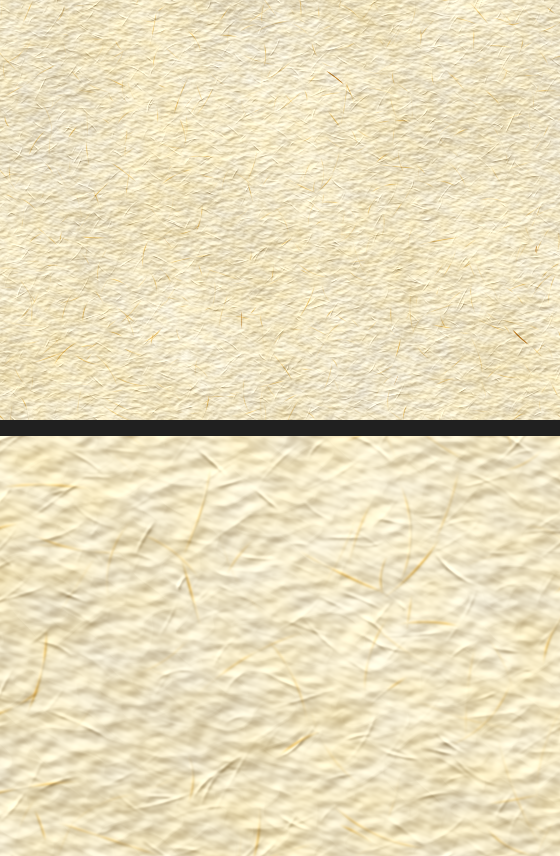
Top, the full canvas; bottom, a detail of the centre.
Reproduce this texture procedurally as a Shadertoy shader.

```glsl
// Cream handmade paper: fine embossed pulp strewn with pale, straw and brown fibres.

#define GRAIN 104.0        // pulp lumps per canvas height
#define STRETCH 0.5        // flattening of the lumps along the sheet
#define TILT 0.2           // main lie of the pulp, in radians
#define RELIEF 3.1         // strength of the pulp shading
#define FIBRE_RELIEF 2.2   // strength of the pale fibre shading
#define PALE_LAYERS 5
#define STRAW_LAYERS 3
#define FIBRE_WIDTH 0.0018
#define PAPER vec3(0.936, 0.893, 0.767)
#define CONTRAST vec3(0.068, 0.075, 0.081)
#define STRAW vec3(0.94, 0.82, 0.54)
#define BROWN vec3(0.80, 0.57, 0.24)

float hash(vec2 p) {
    vec3 q = fract(p.xyx * 0.1031);
    q += dot(q, q.yzx + 33.33);
    return fract((q.x + q.y) * q.z);
}

mat2 rotation(float a) {
    float c = cos(a), s = sin(a);
    return mat2(c, -s, s, c);
}

// Gradient noise, about -0.7 to 0.7
float corner(vec2 cell, vec2 offset) {
    float a = 6.2832 * hash(cell);
    return dot(vec2(cos(a), sin(a)), offset);
}

float noise(vec2 p) {
    vec2 i = floor(p), f = fract(p), e = vec2(1.0, 0.0);
    vec2 u = f * f * f * (f * (f * 6.0 - 15.0) + 10.0);
    float low = mix(corner(i, f), corner(i + e, f - e), u.x);
    float high = mix(corner(i + e.yx, f - e.yx), corner(i + 1.0, f - 1.0), u.x);
    return mix(low, high, u.y);
}

// Height of the pulp surface, with creases where the noise folds
float pulp(vec2 p) {
    vec2 q = rotation(TILT) * p * GRAIN * vec2(STRETCH, 1.0);
    vec2 r = rotation(-2.0 * TILT) * p * GRAIN * vec2(STRETCH, 0.9);
    float folds = abs(noise(q * 0.55 + 31.0)) + abs(noise(r * 0.5 + 11.0));
    return noise(q) + 0.6 * noise(r * 1.9 + 73.0) - 1.2 * folds;
}

// One bent fibre per grid cell: x is its cover, y its lit and shaded flanks
vec2 fibres(vec2 p, float cell, float reach, float width, float spread, float seed) {
    vec2 grid = p / cell + seed * vec2(17.3, 29.7);
    vec2 home = floor(grid);
    float cover = 0.0, flank = 0.0;
    for (int j = -1; j <= 1; j++)
    for (int i = -1; i <= 1; i++) {
        vec2 id = home + vec2(i, j);
        vec2 centre = id + vec2(hash(id + 11.0), hash(id + 47.0));
        float angle = TILT + (hash(id + 83.0) - 0.5) * spread;
        float size = reach * cell * mix(0.3, 1.0, hash(id + 131.0));
        float bend = 0.5 * (hash(id + 179.0) - 0.5);
        float strength = hash(id + 223.0);

        vec2 q = rotation(angle) * (grid - centre) * cell;
        float along = q.x / size;
        float across = (q.y - bend * size * along * along) / width;
        float taper = 1.0 - smoothstep(0.3, 1.0, abs(along));
        float profile = taper * strength * strength * exp(-across * across);
        cover = max(cover, profile);
        flank += 2.0 * across * profile;
    }
    return vec2(cover, flank);
}

void mainImage(out vec4 fragColor, in vec2 fragCoord) {
    vec2 p = fragCoord / iResolution.y + 2.0;

    // Pulp lit from the upper left, over broad uneven tone
    vec2 toLight = 0.0026 * vec2(-0.5, 0.87);
    float light = RELIEF * (pulp(p) - pulp(p + toLight));
    light += 0.8 * noise(p * 3.5) + 1.1 * noise(p * vec2(17.0, 28.0));

    // Pale fibres pressed into the sheet, broken by the pulp
    float broken = clamp(0.7 + 2.0 * noise(p * 38.0), 0.0, 1.2);
    for (int k = 0; k < PALE_LAYERS; k++) {
        float layer = float(k);
        vec2 pale = fibres(p, 0.036 + 0.007 * layer, 0.8, FIBRE_WIDTH, 1.9, layer + 1.0);
        light += broken * (FIBRE_RELIEF * pale.y + 0.15 * pale.x);
    }

    // Soft highlight limit, then warm and grey patches
    light /= 1.0 + 0.25 * max(light, 0.0);
    vec3 colour = PAPER + CONTRAST * light;
    float warmth = noise(p * 4.0 + 9.0) + 1.3 * noise(p * vec2(26.0, 44.0));
    colour -= vec3(-0.006, 0.008, 0.05) * warmth;

    // Thin straw fibres at all angles
    for (int k = 0; k < STRAW_LAYERS; k++) {
        float layer = float(k);
        vec2 straw = fibres(p, 0.06 + 0.017 * layer, 0.7, 0.8 * FIBRE_WIDTH, 3.1, layer + 7.0);
        colour *= mix(vec3(1.0), STRAW, 0.85 * broken * straw.x);
        colour += 0.04 * straw.y;
    }

    // A few bold brown slivers
    vec2 brown = fibres(p, 0.25, 0.17, 1.3 * FIBRE_WIDTH, 3.1, 13.0);
    colour *= mix(vec3(1.0), BROWN, smoothstep(0.35, 0.9, brown.x));

    fragColor = vec4(clamp(colour, 0.0, 1.0), 1.0);
}
```
